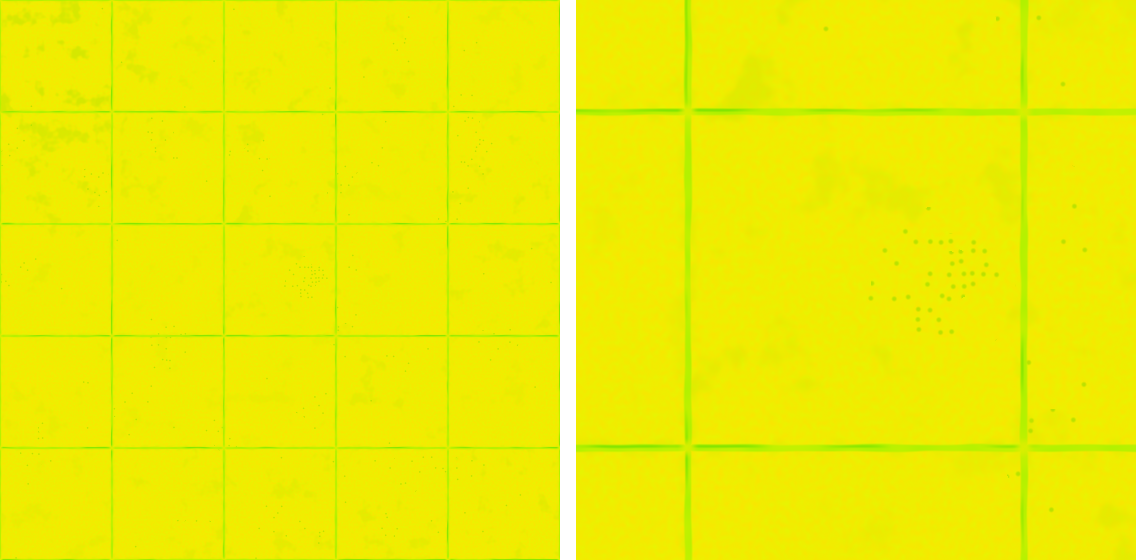
Left, the full canvas; right, a detail of the centre.
Reproduce this texture procedurally as a WebGL 1 fragment shader.

```glsl
precision highp float;
// Five by five square yellow tiles with thin green joints, grain and light wear.
// Joints come from the distance to the nearest tile border; periodic gradient
// noise adds grain, stains, specks and broken dark cracks along the joints.

uniform vec2 u_resolution;

vec2 hash2(vec2 p) {
  vec3 q = fract(p.xyx * vec3(0.1031, 0.1030, 0.0973));
  q += dot(q, q.yzx + 33.33);
  return fract((q.xx + q.yz) * q.zy);
}

float cornerSlope(vec2 cell, vec2 offset, float period) {
  float angle = 6.2832 * hash2(mod(cell, period) + period).x;
  return dot(vec2(cos(angle), sin(angle)), offset);
}

// Gradient noise that repeats after a whole number of cells
float gradientNoise(vec2 p, float period) {
  vec2 i = floor(p), f = fract(p);
  vec2 w = f * f * f * (f * (f * 6.0 - 15.0) + 10.0);
  vec2 r = vec2(1.0, 0.0);
  float low = mix(cornerSlope(i, f, period),
                  cornerSlope(i + r.xy, f - r.xy, period), w.x);
  float high = mix(cornerSlope(i + r.yx, f - r.yx, period),
                   cornerSlope(i + r.xx, f - r.xx, period), w.x);
  return mix(low, high, w.y);
}

float noiseAt(vec2 uv, float cells) {
  return gradientNoise(uv * cells, cells);
}

// Soft band of a given half width around zero
float band(float d, float halfWidth, float blur) {
  return 1.0 - smoothstep(halfWidth - blur, halfWidth + blur, abs(d));
}

void main() {
  vec2 uv = gl_FragCoord.xy / u_resolution;
  float blur = max(0.7 / min(u_resolution.x, u_resolution.y), 0.0008);
  vec2 tile = floor(uv * 5.0);
  vec2 wear = hash2(tile + 7.0);

  // Tile face: fine grain between warm and greenish yellow
  float grain = noiseAt(uv, 230.0) + 0.6 * noiseAt(uv, 397.0);
  float cloud = noiseAt(uv, 11.0) + 0.5 * noiseAt(uv, 37.0);
  vec3 color = vec3(0.943, 0.928, 0.0);
  color += vec3(0.035, -0.030, -0.004) * grain;
  color += vec3(-0.012, 0.004, 0.002) * cloud;

  // Stains: soft blotches, strongest in the upper left
  float blotch = noiseAt(uv, 19.0) + 0.6 * noiseAt(uv, 47.0) + 0.3 * noiseAt(uv, 113.0);
  float corner = 1.0 - smoothstep(0.08, 0.38, length(uv - vec2(0.07, 0.83)));
  float stain = smoothstep(0.22, 0.65, blotch + 0.15 * corner);
  color = mix(color, vec3(0.80, 0.90, 0.0), stain * (0.15 + 0.25 * wear.x + 0.4 * corner));

  // Specks: one possible dot per small cell, gathered into clusters
  vec2 speckCell = floor(uv * 150.0);
  vec2 speckRandom = hash2(speckCell + 400.0);
  vec2 speckOffset = fract(uv * 150.0) - 0.3 - 0.4 * speckRandom;
  float cluster = 1.0 - smoothstep(0.01, 0.05, length(uv - vec2(0.555, 0.5)));
  cluster = max(0.5 * cluster, 0.12 * smoothstep(0.2, 0.5, noiseAt(uv, 9.0)));
  float present = step(hash2(speckCell + 900.0).y, cluster + 0.002);
  float speck = present * band(length(speckOffset) / 150.0, 0.0013, blur);
  color = mix(color, vec3(0.62, 0.86, 0.0), 0.65 * speck);

  // Joints: signed distance to the nearest border, slightly uneven
  vec2 border = (fract(uv * 5.0 + 0.5) - 0.5) / 5.0;
  vec2 uneven = border + 0.0006 * vec2(noiseAt(uv, 43.0), noiseAt(uv + 0.37, 43.0));
  float halfWidth = 0.0020 + 0.0007 * noiseAt(uv, 31.0);
  vec2 lines = vec2(band(uneven.x, halfWidth, blur), band(uneven.y, halfWidth, blur));
  float joint = max(lines.x, lines.y);
  float crossing = smoothstep(0.001, 0.007, max(abs(border.x), abs(border.y)));
  vec3 jointColor = vec3(0.72, 0.945, 0.0) + vec3(0.08, 0.0, 0.0) * noiseAt(uv, 61.0);
  color = mix(color, jointColor, joint * mix(0.45, 0.95, crossing));

  // Cracks: thin darker stretches on one side of a joint
  vec2 crack = vec2(band(uneven.x + 0.0009, 0.0008, blur),
                    band(uneven.y - 0.0009, 0.0008, blur));
  crack *= smoothstep(0.05, 0.4, vec2(noiseAt(uv, 17.0), noiseAt(uv + 0.21, 17.0) + 0.1));
  color = mix(color, vec3(0.45, 0.88, 0.0), 0.75 * crossing * max(crack.x, crack.y));

  // Faint rubbed edges beside the joints
  float edge = 1.0 - smoothstep(0.002, 0.008, min(abs(border.x), abs(border.y)));
  float rubbed = edge * smoothstep(0.1, 0.5, noiseAt(uv, 83.0) + 0.3 * wear.y);
  color = mix(color, vec3(0.83, 0.92, 0.0), 0.3 * rubbed * (1.0 - joint));

  gl_FragColor = vec4(clamp(color, 0.0, 1.0), 1.0);
}
```
